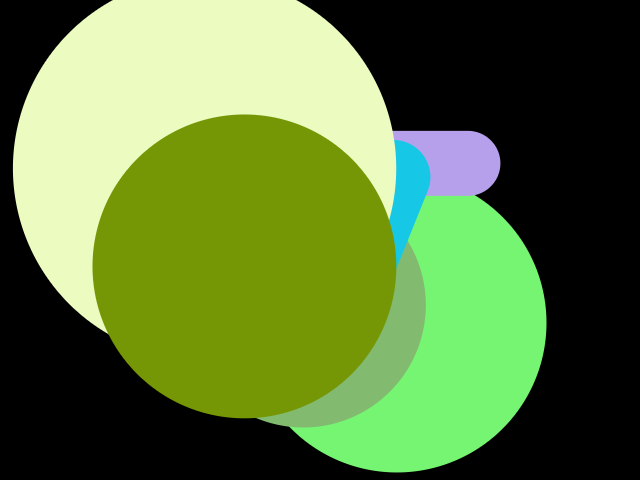
Give the GLSL for this background, as a Shadertoy shader.

```glsl
// Flat overlapping discs and two rounded bars on black.
// Each shape is a signed distance, painted back to front with a thin
// smoothed edge. Lengths are in canvas heights, origin at the lower left.

// Discs: centre x, centre y, radius
const vec3 GREEN_DISC = vec3(0.8269, 0.3273, 0.3116);
const vec3 SAGE_DISC  = vec3(0.6319, 0.3646, 0.2552);
const vec3 CREAM_DISC = vec3(0.4262, 0.6493, 0.3993);
const vec3 OLIVE_DISC = vec3(0.5092, 0.4450, 0.3165);

// Bars: start point, end point; then radius
const vec4 LILAC_BAR = vec4(0.7000, 0.6597, 0.9748, 0.6597);
const float LILAC_RADIUS = 0.0677;
const vec4 CYAN_BAR = vec4(0.8194, 0.6311, 0.7413, 0.4375);
const float CYAN_RADIUS = 0.0773;

// Colours
const vec3 BLACK = vec3(0.0);
const vec3 GREEN = vec3(0.463, 0.961, 0.451);
const vec3 SAGE  = vec3(0.510, 0.729, 0.439);
const vec3 LILAC = vec3(0.714, 0.627, 0.925);
const vec3 CYAN  = vec3(0.086, 0.784, 0.902);
const vec3 CREAM = vec3(0.925, 0.984, 0.753);
const vec3 OLIVE = vec3(0.459, 0.592, 0.020);

float discDistance(vec2 p, vec3 disc) {
    return length(p - disc.xy) - disc.z;
}

float barDistance(vec2 p, vec4 bar, float radius) {
    vec2 axis = bar.zw - bar.xy;
    vec2 fromStart = p - bar.xy;
    float along = clamp(dot(fromStart, axis) / dot(axis, axis), 0.0, 1.0);
    return length(fromStart - axis * along) - radius;
}

// Lay a shape over the colour below, smoothing across one pixel
vec3 paint(vec3 below, vec3 ink, float dist) {
    float coverage = clamp(0.5 - dist * iResolution.y, 0.0, 1.0);
    return mix(below, ink, coverage);
}

void mainImage(out vec4 fragColor, in vec2 fragCoord) {
    vec2 p = fragCoord / iResolution.y;

    // Back layers
    vec3 color = paint(BLACK, GREEN, discDistance(p, GREEN_DISC));
    color = paint(color, SAGE, discDistance(p, SAGE_DISC));

    // Bars
    color = paint(color, LILAC, barDistance(p, LILAC_BAR, LILAC_RADIUS));
    color = paint(color, CYAN, barDistance(p, CYAN_BAR, CYAN_RADIUS));

    // Front discs
    color = paint(color, CREAM, discDistance(p, CREAM_DISC));
    color = paint(color, OLIVE, discDistance(p, OLIVE_DISC));

    fragColor = vec4(color, 1.0);
}
```
